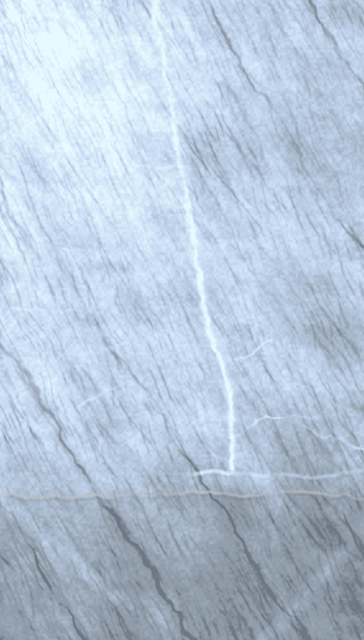
This texture is drawn by a WebGL 2 fragment shader. Its source:

```glsl
#version 300 es
precision highp float;

#define CRACK_ANGLE 0.585
#define STREAK_ANGLE 0.60
#define STREAK_FAN 0.05
#define CRACK_SPACING 0.139
#define CRACK_DEPTH 0.20
#define STREAK_DEPTH 0.105
#define GRAIN_SCALE 250.0
#define GRAIN_DEPTH 0.068
#define CLOUD_DEPTH 0.17
#define SEAM_HEIGHT 0.228
#define VEIN_FOOT 0.265
#define SPLINTERS 16

uniform vec2 u_resolution;
out vec4 fragColor;

float hash(vec2 p) {
  vec3 q = fract(p.xyx * 0.1031);
  q += dot(q, q.yzx + 33.33);
  return fract((q.x + q.y) * q.z);
}

float noise(vec2 p) {
  vec2 i = floor(p), f = fract(p);
  f = f * f * (3.0 - 2.0 * f);
  return mix(mix(hash(i), hash(i + vec2(1, 0)), f.x),
             mix(hash(i + vec2(0, 1)), hash(i + vec2(1, 1)), f.x), f.y);
}

float fbm(vec2 p) {
  float sum = 0.0, amp = 0.5;
  for (int i = 0; i < 4; i++) {
    sum += amp * noise(p);
    p = p * 2.03 + 17.7;
    amp *= 0.5;
  }
  return sum;
}

// x runs across the layering, y along it
vec2 layered(vec2 p, float angle) {
  vec2 n = vec2(cos(angle), sin(angle));
  return vec2(dot(p, n), dot(p, vec2(-n.y, n.x)));
}

float line(float dist, float halfWidth) {
  float edge = halfWidth + 0.8 / u_resolution.y;
  return smoothstep(edge, 0.0, abs(dist));
}

float segment(vec2 p, vec2 a, vec2 b) {
  vec2 ab = b - a;
  return length(p - a - ab * clamp(dot(p - a, ab) / dot(ab, ab), 0.0, 1.0));
}

// Broken, wandering lines, one per cell across the layering
float streaks(vec2 q, float spacing, float halfWidth, float seed) {
  q.x += spacing * 0.9 * (noise(q * vec2(0.4, 0.25) / spacing + seed) - 0.5);
  q.x += 0.012 * (fbm(q * vec2(14.0, 26.0) + seed) - 0.5);
  float id = floor(q.x / spacing);
  float centre = (id + 0.5 + 0.5 * (hash(vec2(id, seed)) - 0.5)) * spacing;
  float presence = noise(vec2(id * 7.3 + seed, q.y * 0.5 / spacing + id * 3.1));
  presence *= 0.65 + 0.7 * noise(q * vec2(40.0, 70.0) + seed);
  return line(q.x - centre, halfWidth) * smoothstep(0.3, 0.85, presence);
}

// Long cracks, strongest away from the pale core
float cracks(vec2 p) {
  vec2 q = layered(p, CRACK_ANGLE) - vec2(0.05, 0.0);
  q.x += 0.035 * (noise(q * 7.0 + 4.0) - 0.5) + 0.02 * (fbm(q * 34.0) - 0.5);
  float id = floor(q.x / CRACK_SPACING);
  float dist = q.x - (id + 0.5) * CRACK_SPACING;
  float thick = noise(q * vec2(3.0, 18.0) + 9.0);
  float presence = 0.2 + 0.8 * smoothstep(0.22, 0.36, distance(p, vec2(0.24, 0.62)));
  presence *= 0.2 + 0.8 * smoothstep(0.0, 2.0, abs(id - 3.5));
  presence *= 0.3 + 0.7 * smoothstep(0.15, 0.6, thick);
  return presence * (line(dist, 0.002 + 0.0022 * thick) + 0.2 * line(dist, 0.014));
}

// Short pale splinters at shallow angles
float splinters(vec2 p) {
  float sum = 0.0;
  vec2 w = p + 0.022 * vec2(0.0, fbm(p * 28.0) - 0.5);
  for (int i = 0; i < SPLINTERS; i++) {
    float k = float(i) * 3.7;
    vec2 a = vec2(0.6 * hash(vec2(k, 1.3)), 0.25 + 0.72 * hash(vec2(k, 5.9)));
    float turn = 1.1 * hash(vec2(k, 8.2)) - 0.5;
    vec2 b = a + (0.03 + 0.09 * hash(vec2(k, 2.6))) * vec2(cos(turn), sin(turn));
    float strength = 0.25 + 0.5 * hash(vec2(k, 4.4));
    sum += strength * line(segment(w, a, b), 0.0025) * (0.2 + 1.2 * noise(p * 55.0 + k));
  }
  return min(sum, 1.0);
}

// The tall pale vein and its foot
float paleVein(vec2 p) {
  float path = 0.238 + 0.168 * (1.0 - p.y) + 0.015 * exp(-pow((p.y - 0.38) * 11.0, 2.0));
  float dist = p.x - path - 0.012 * (fbm(vec2(p.y * 24.0, 2.0)) - 0.47);
  dist += 0.006 * (noise(p * 90.0) - 0.5);
  float thick = noise(vec2(p.y * 18.0, 7.0));
  float vein = line(dist, 0.0035 + 0.005 * thick) + 0.3 * line(dist, 0.016);
  vein *= smoothstep(VEIN_FOOT - 0.006, VEIN_FOOT + 0.004, p.y) * (0.6 + 0.6 * thick);
  float footY = VEIN_FOOT - 0.005 + 0.02 * (fbm(vec2(p.x * 24.0, 5.0)) - 0.5);
  float foot = line(p.y - footY, 0.0045) * smoothstep(0.285, 0.32, p.x);
  return vein + foot * mix(0.85, 0.7 * noise(p * 35.0), smoothstep(0.35, 0.39, p.x));
}

vec3 stoneColour(float tone) {
  vec3 c = mix(vec3(0.43, 0.47, 0.52), vec3(0.57, 0.62, 0.67), smoothstep(0.4, 0.57, tone));
  c = mix(c, vec3(0.71, 0.78, 0.87), clamp((tone - 0.57) / 0.14, 0.0, 1.0));
  c = mix(c, vec3(0.79, 0.87, 0.96), clamp((tone - 0.71) / 0.08, 0.0, 1.0));
  return mix(c, vec3(0.91, 0.98, 1.0), clamp((tone - 0.79) / 0.11, 0.0, 1.0));
}

void main() {
  vec2 p = gl_FragCoord.xy / u_resolution.y;

  // Broad light and clouding
  vec2 glow = p - vec2(0.07, 0.86);
  float tone = 0.775 + 0.12 * exp(-dot(glow, glow) / 0.05);
  tone -= 0.18 * smoothstep(0.46, 0.0, p.y) + 0.07 * smoothstep(0.25, 0.55, p.x);
  tone -= 0.03 * smoothstep(SEAM_HEIGHT + 0.01, SEAM_HEIGHT - 0.01, p.y);
  tone += CLOUD_DEPTH * (fbm(layered(p, STREAK_ANGLE) * vec2(13.0, 7.0)) - 0.47);
  tone += 0.12 * (fbm(layered(p, 0.5) * vec2(60.0, 13.0)) - 0.47);
  tone += 0.05 * (noise(p * vec2(16.0, 60.0)) - 0.5);

  // Dark layering, finer and steeper with each pass
  float dark = 0.0, spacing = 0.06;
  for (int i = 0; i < 5; i++) {
    float pass = float(i);
    vec2 q = layered(p, STREAK_ANGLE - STREAK_FAN * pass);
    dark += streaks(q, spacing, 0.002 + 0.02 * spacing, 3.0 + 11.0 * pass) * (0.6 + 5.0 * spacing);
    spacing *= 0.68;
  }
  tone -= STREAK_DEPTH * dark * (0.4 + 0.9 * noise(p * 9.0 + 3.0));
  tone -= CRACK_DEPTH * cracks(p);

  // Soft pale bands near the base
  float bands = line(segment(p, vec2(-0.02, 0.235), vec2(0.2, 0.05)), 0.018)
              + line(segment(p, vec2(0.6, 0.21), vec2(0.4, -0.02)), 0.022);
  tone += 0.07 * bands * (0.4 + noise(p * 25.0));

  // Pale veins and surface grain
  tone = mix(tone, 0.9, clamp(0.85 * paleVein(p) + 0.6 * splinters(p), 0.0, 1.0));
  tone += GRAIN_DEPTH * (noise(p * GRAIN_SCALE) + 0.5 * noise(p * GRAIN_SCALE * 0.45) - 0.75);
  vec3 colour = stoneColour(tone);

  // Warm, patchy seam with a thin shadow below
  float seam = p.y - SEAM_HEIGHT - 0.03 * (fbm(vec2(p.x * 15.0, 3.0)) - 0.5);
  float patchy = noise(p * vec2(28.0, 60.0));
  colour *= 1.0 - 0.12 * patchy * line(seam + 0.005, 0.004);
  colour = mix(colour, vec3(0.77, 0.77, 0.78), line(seam, 0.003) * (0.15 + 0.7 * patchy));
  fragColor = vec4(colour, 1.0);
}
```
